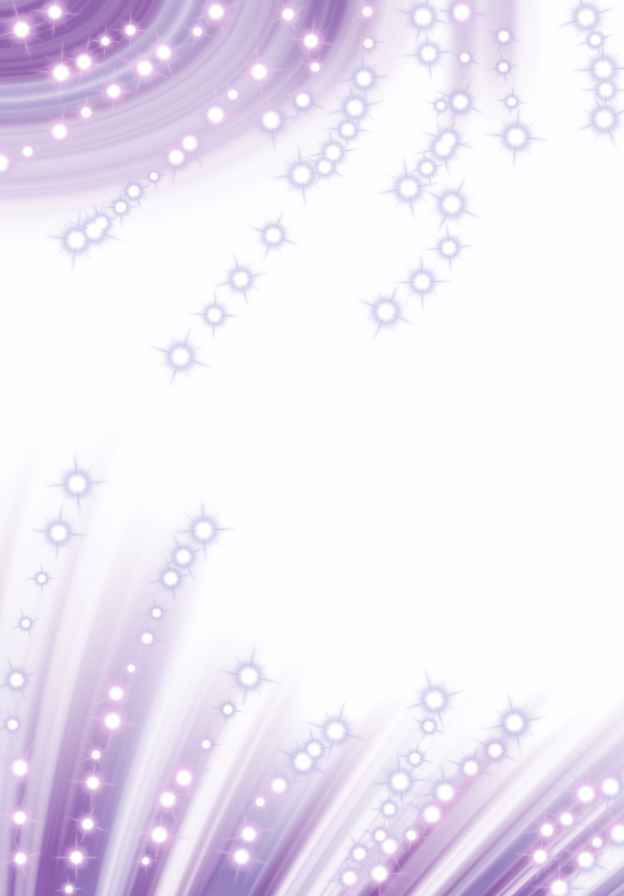
Write a Shadertoy shader that draws this background.

```glsl
// Two fans of violet light streaks on white paper, strewn with chains of stars.
// Each fan is 1D noise across a family of curves, faded along its length;
// the stars follow quadratic curves, with a white core, a rim and eight rays.

#define PAPER vec3(0.995, 0.993, 1.0)
#define PLUM vec3(0.56, 0.34, 0.66)
#define STEEL vec3(0.63, 0.65, 0.83)
#define RIM_PALE vec3(0.72, 0.68, 0.88)
#define RIM_PINK vec3(0.98, 0.80, 0.95)
#define STAR_SIZE 0.046
#define SCATTER 0.012

float hash(float n) { return fract(sin(n * 127.1 + 3.7) * 4375.85); }

float noise(float x) {
    float i = floor(x), f = fract(x);
    return mix(hash(i), hash(i + 1.0), f * f * (3.0 - 2.0 * f));
}

// Broad and fine bands across a fan
float streaks(float s) {
    return 0.55 * noise(s) + 0.3 * noise(s * 2.7 + 9.0) + 0.15 * noise(s * 7.0 + 4.0);
}

// Nested arcs hanging from the upper left corner: (ink, blueness)
vec2 upperFan(vec2 p) {
    float r = length((p - vec2(0.0, 1.026)) / vec2(0.462, 0.286));
    float edge = 1.0 - smoothstep(0.82, 1.08, r);
    float body = 0.2 + 0.65 * smoothstep(0.95, 0.35, r);
    float x = (p.x - 0.4) / 0.1;
    float root = 0.55 * exp(-x * x) * smoothstep(0.82, 1.0, p.y);
    float ink = edge * (body + root) * (0.3 + 1.25 * streaks(r * 13.0 + p.x));
    return vec2(ink, noise(r * 21.0 + 40.0));
}

// Thin veils that fall beside the upper fan
float veils(vec2 p) {
    float drop = 1.0 - p.y;
    float x = p.x - 0.515 + 0.5 * drop * drop;
    float line = exp(-pow(x / 0.014, 2.0)) * smoothstep(0.2, 0.0, drop);
    float sheet = smoothstep(0.49, 0.53, p.x) * smoothstep(0.61, 0.57, p.x);
    sheet *= smoothstep(0.17, 0.0, drop) * (0.2 + 0.8 * noise(p.x * 60.0));
    return 0.35 * line + 0.35 * sheet;
}

// Rays that spread up and right from the lower edge: (ink, blueness)
vec2 lowerFan(vec2 p) {
    float h = p.y;
    float s = (p.x - 0.05 * h - 0.307 * h * h) / (1.0 + 1.77 * h);
    float reach = 0.22 + 0.33 * exp(-pow(max(s, 0.0) / 0.13, 2.0));
    reach *= 0.8 + 0.4 * noise(s * 34.0 + 11.0);
    float fade = pow(clamp(1.0 - h / reach, 0.0, 1.0), 1.3);
    float band = streaks(s * 32.0 + 20.0);
    float ink = fade * (0.08 + 1.15 * smoothstep(0.15, 0.95, band));
    vec2 corner = p / vec2(0.07, 0.22);
    ink += 0.4 * exp(-dot(corner, corner)) * (0.5 + band);
    return vec2(ink, noise(s * 55.0 + 70.0));
}

// Four tapering arms along the axes
float arms(vec2 d, float len, float width) {
    d = abs(d);
    float along = max(d.x, d.y), across = min(d.x, d.y);
    float taper = max(1.0 - along / len, 0.0);
    return taper * exp(-across / (width * (0.3 + taper)));
}

// One star adds to light = (rim and rays, white core)
void star(vec2 d, float size, float turn, inout vec2 light) {
    float r = length(d);
    if (r > size * 1.2) return;
    float c = cos(turn), s = sin(turn);
    d = mat2(c, s, -s, c) * d;
    vec2 diagonal = vec2(d.x + d.y, d.x - d.y) * 0.7071;
    float rays = max(arms(d, size, size * 0.07), 0.85 * arms(diagonal, size * 0.75, size * 0.06));
    float rim = exp(-pow((r - size * 0.3) / (size * 0.16), 2.0));
    light.x = max(light.x, max(1.2 * rays, 0.6 * rim));
    light.y = max(light.y, smoothstep(size * 0.33, size * 0.14, r));
}

// Stars along a curve, the largest at its tip
void chain(vec2 p, vec2 tip, vec2 bend, vec2 root, float count, inout vec2 light) {
    for (float i = 0.0; i < count; i++) {
        float seed = i * 3.1 + dot(tip, vec2(37.0, 91.0));
        float t = i / max(count - 1.0, 1.0);
        vec2 pos = mix(mix(tip, bend, t), mix(bend, root, t), t);
        vec2 jitter = vec2(hash(seed), hash(seed + 1.3)) - 0.5;
        float size = STAR_SIZE * (i < 0.5 ? 0.85 : mix(0.38, 0.85, hash(seed + 2.6)));
        star(p - pos - jitter * SCATTER * min(i, 1.0), size, jitter.x, light);
    }
}

void mainImage(out vec4 fragColor, in vec2 fragCoord) {
    vec2 p = fragCoord / iResolution.xy * vec2(0.695, 1.0);
    vec2 top = upperFan(p), low = lowerFan(p);
    float ink = clamp(top.x + low.x + veils(p), 0.0, 1.0);
    float blue = p.y > 0.6 ? top.y : low.y;
    vec3 color = mix(PAPER, mix(PLUM, STEEL, 0.6 * blue), ink);

    // Chains over the lower fan
    vec2 light = vec2(0.0);
    chain(p, vec2(0.086, 0.460), vec2(-0.009, 0.245), vec2(0.026, 0.036), 9.0, light);
    chain(p, vec2(0.227, 0.408), vec2(0.118, 0.242), vec2(0.078, 0.008), 13.0, light);
    chain(p, vec2(0.277, 0.245), vec2(0.198, 0.134), vec2(0.163, 0.036), 7.0, light);
    chain(p, vec2(0.374, 0.184), vec2(0.306, 0.140), vec2(0.266, 0.040), 7.0, light);
    chain(p, vec2(0.484, 0.219), vec2(0.443, 0.100), vec2(0.391, 0.023), 8.0, light);
    chain(p, vec2(0.573, 0.193), vec2(0.475, 0.100), vec2(0.423, 0.030), 8.0, light);
    chain(p, vec2(0.680, 0.122), vec2(0.615, 0.100), vec2(0.600, 0.040), 5.0, light);
    chain(p, vec2(0.690, 0.070), vec2(0.660, 0.050), vec2(0.622, 0.013), 4.0, light);
    // Chains over the upper fan
    chain(p, vec2(0.085, 0.732), vec2(0.160, 0.780), vec2(0.290, 0.920), 11.0, light);
    chain(p, vec2(0.000, 0.818), vec2(0.130, 0.890), vec2(0.245, 0.990), 9.0, light);
    chain(p, vec2(0.068, 0.919), vec2(0.100, 0.940), vec2(0.145, 0.965), 4.0, light);
    chain(p, vec2(0.024, 0.967), vec2(0.040, 0.980), vec2(0.060, 0.990), 2.0, light);
    chain(p, vec2(0.201, 0.602), vec2(0.260, 0.670), vec2(0.300, 0.740), 4.0, light);
    chain(p, vec2(0.336, 0.805), vec2(0.410, 0.840), vec2(0.415, 0.992), 8.0, light);
    chain(p, vec2(0.302, 0.866), vec2(0.380, 0.920), vec2(0.326, 0.978), 5.0, light);
    // Chains beside it
    chain(p, vec2(0.455, 0.790), vec2(0.520, 0.840), vec2(0.513, 0.985), 6.0, light);
    chain(p, vec2(0.430, 0.652), vec2(0.475, 0.675), vec2(0.501, 0.720), 3.0, light);
    chain(p, vec2(0.503, 0.772), vec2(0.490, 0.900), vec2(0.468, 0.980), 5.0, light);
    chain(p, vec2(0.575, 0.847), vec2(0.565, 0.900), vec2(0.557, 0.960), 4.0, light);
    chain(p, vec2(0.673, 0.867), vec2(0.680, 0.930), vec2(0.657, 0.983), 5.0, light);

    // Rays turn from lavender on paper to pink on ink
    vec3 rimColor = mix(RIM_PALE, RIM_PINK, smoothstep(0.15, 0.45, ink));
    color = mix(color, rimColor, min(light.x, 1.0) * 0.85);
    color = mix(color, vec3(1.0), light.y);
    fragColor = vec4(color, 1.0);
}
```
